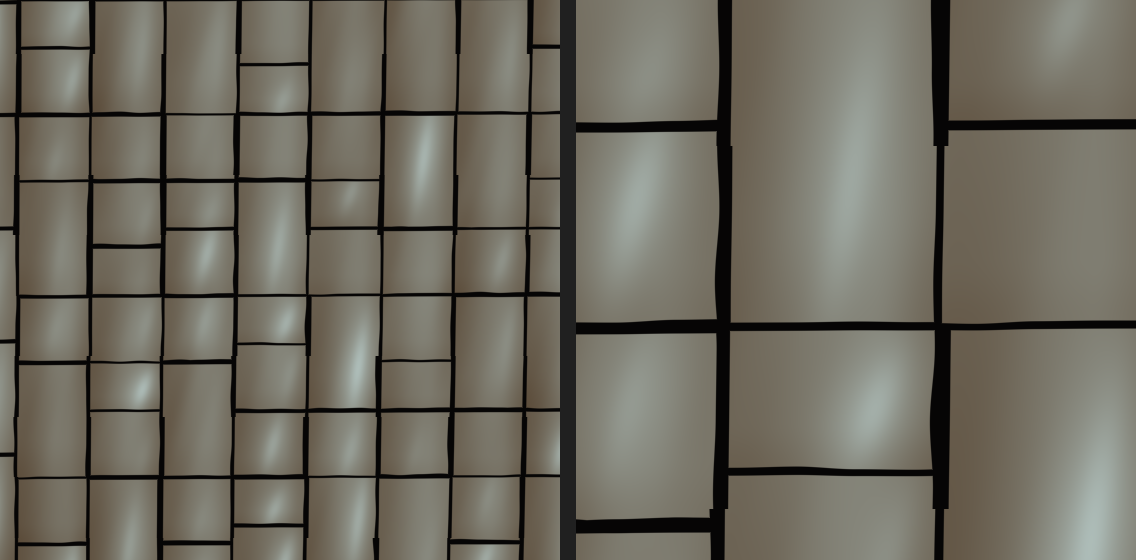
Left: the whole. Right: its middle third, enlarged.
This pattern is drawn by a WebGL 1 fragment shader. Its source:

```glsl
precision mediump float;
// Smoky bronze panes in uneven columns, divided by hand-inked black lines.
#ifdef GL_FRAGMENT_PRECISION_HIGH
precision highp float;
#endif

uniform vec2 u_resolution;

const float BAND_HEIGHT = 0.3242;
const float PLAIN_HEIGHT = 0.202;
const float SHORT_PANE = 0.365;
const float TALL_PANE = 0.635;
const vec3 INK = vec3(0.025, 0.02, 0.018);
const vec3 BRONZE = vec3(0.36, 0.30, 0.23);
const vec3 SILVER = vec3(0.60, 0.63, 0.60);

float hash(vec2 p) {
  return fract(sin(dot(p, vec2(12.9898, 78.233))) * 43758.5453);
}

float noise(vec2 p) {
  vec2 i = floor(p);
  vec2 f = fract(p);
  f = f * f * (3.0 - 2.0 * f);
  float low = mix(hash(i), hash(i + vec2(1.0, 0.0)), f.x);
  float high = mix(hash(i + vec2(0.0, 1.0)), hash(i + vec2(1.0, 1.0)), f.x);
  return mix(low, high, f.y);
}

// Coverage of a line, given signed distance and half width
float stroke(float d, float halfWidth, float aa) {
  return 1.0 - smoothstep(halfWidth - aa, halfWidth + aa, abs(d));
}

// Horizontal line with its own weight and a slight wobble along its length
float crossbar(float d, float along, vec2 id, float aa) {
  float weight = mix(0.0012, 0.0043, sqrt(hash(id + 5.3)));
  float waver = noise(vec2(along * 28.0, hash(id) * 90.0));
  return stroke(d + 0.0018 * (waver - 0.5), weight * (0.85 + 0.3 * waver), aa);
}

// Vertical line whose weight and offset change from segment to segment
float upright(float d, float along, float line, float aa) {
  vec2 id = vec2(line, floor((along + 0.12) / (BAND_HEIGHT / 3.0)));
  float weight = mix(0.0025, 0.0056, hash(id + 17.1));
  float shift = 0.0035 * (hash(id + 31.7) - 0.5);
  float waver = noise(vec2(along * 24.0, line * 7.0));
  return stroke(d + shift + 0.0015 * (waver - 0.5), weight * (0.85 + 0.3 * waver), aa);
}

// Two sorted inner divisions of a band; equal when the tall pane stays whole
vec2 divisions(float column, float band) {
  if (column < 0.5) return vec2(0.0);
  vec2 id = vec2(column, band);
  float shortFirst = step(column, 7.5 - 2.0 * band);
  float main = mix(TALL_PANE, SHORT_PANE, shortFirst);
  float ratio = mix(0.42, 0.57, step(0.4, hash(id + 8.7)));
  float cut = SHORT_PANE * shortFirst + TALL_PANE * ratio;
  float chance = band < 0.5 ? 0.25 : 0.5;
  cut = mix(main, cut, step(hash(id + 2.9), chance));
  return vec2(min(main, cut), max(main, cut));
}

// Soft slanted reflection at a random height in a pane
float reflection(vec2 q, vec2 id) {
  float strength = hash(id + 41.3);
  vec2 center = vec2(mix(0.5, 0.8, hash(id + 3.1)), mix(0.25, 0.8, hash(id + 6.7)));
  vec2 d = q - center;
  d.x += 0.22 * d.y;
  float wide = exp(-dot(d * vec2(4.2, 2.2), d * vec2(4.2, 2.2)));
  float streak = exp(-dot(d * vec2(11.0, 2.6), d * vec2(11.0, 2.6)));
  return strength * strength * (0.6 * wide + 0.4 * streak);
}

// Brown on the left, pale right of center, with slanted brushed haze
float paneTone(vec2 q, vec2 p, vec2 id) {
  float sheen = smoothstep(0.0, 0.65, q.x) - 0.55 * smoothstep(0.68, 1.0, q.x);
  float slant = p.x - 0.28 * p.y;
  float haze = noise(vec2(slant * 13.0, p.y * 4.0));
  float brush = noise(vec2(slant * 42.0, p.y * 3.0 + 9.0));
  float tone = 0.04 + 0.36 * sheen + 0.24 * haze + 0.07 * brush;
  tone += 0.12 * (hash(id + 12.4) - 0.5) - 0.07 * smoothstep(0.65, 1.0, q.y);
  return tone + 0.75 * reflection(q, id);
}

void main() {
  vec2 p = gl_FragCoord.xy / u_resolution.y;
  float aa = 0.8 / u_resolution.y;
  float down = 1.0 - p.y;

  // Columns narrow slightly toward the bottom
  float pitch = 0.131 - 0.0022 * down;
  float u = (p.x - 0.0326 + 0.004 * down) / pitch;
  float column = floor(u) + 1.0;

  // Bands hold one short and one tall pane; the first column is plain
  float height = column < 0.5 ? PLAIN_HEIGHT : BAND_HEIGHT;
  float v = (down + 0.004 * p.x - 0.2055) / height + 1.0;
  float band = floor(v);
  float t = v - band;
  vec2 cuts = divisions(column, band);

  vec2 span = t < cuts.x ? vec2(0.0, cuts.x)
            : t < cuts.y ? cuts : vec2(cuts.y, 1.0);
  vec2 q = vec2(fract(u), (t - span.x) / max(span.y - span.x, 0.001));
  vec2 id = vec2(column, band + span.x);
  vec3 color = mix(BRONZE, SILVER, paneTone(q, p, id));

  float edge = floor(v + 0.5);
  float line = floor(u + 0.5);
  float ink = crossbar((v - edge) * height, p.x, vec2(column, edge), aa);
  ink = max(ink, crossbar((t - cuts.x) * height, p.x, vec2(column, band + 0.3), aa));
  ink = max(ink, crossbar((t - cuts.y) * height, p.x, vec2(column, band + 0.6), aa));
  ink = max(ink, upright((u - line) * pitch, down, line, aa));
  gl_FragColor = vec4(mix(color, INK, ink), 1.0);
}
```
